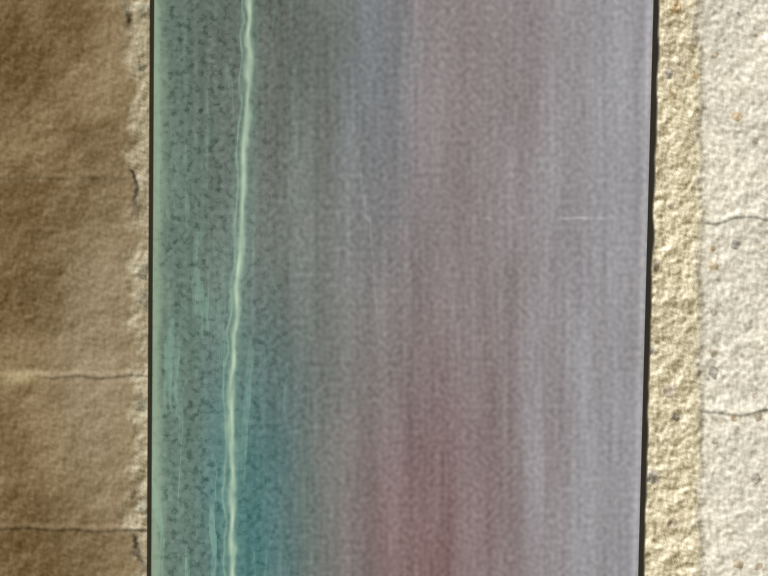
This texture is drawn by a Shadertoy shader. Its source:

```glsl
vec2 hash2(vec2 p) {
    vec3 a = fract(p.xyx * vec3(0.1031, 0.103, 0.0973));
    a += dot(a, a.yzx + 33.33);
    return fract((a.xx + a.yz) * a.zy);
}

float corner(vec2 i, vec2 o, vec2 f) { return dot(hash2(i + o) * 2.0 - 1.0, f - o); }

float noise(vec2 p) {
    vec2 i = floor(p), f = p - i, u = f * f * (3.0 - 2.0 * f);
    return mix(mix(corner(i, vec2(0, 0), f), corner(i, vec2(1, 0), f), u.x),
               mix(corner(i, vec2(0, 1), f), corner(i, vec2(1, 1), f), u.x), u.y);
}

float fbm(vec2 p) {
    float sum = 0.0, amp = 1.0;
    for (int i = 0; i < 5; i++) {
        sum += amp * noise(p);
        p = mat2(1.6, 1.2, -1.2, 1.6) * p + 7.3;
        amp *= 0.55;
    }
    return sum;
}

// Soft line and soft spot, both 1 at the centre
float band(float d, float w) { return exp(-d * d / (w * w)); }
float spot(vec2 p, vec2 c, vec2 r) { vec2 d = (p - c) / r; return exp(-dot(d, d)); }

float relief(vec2 p) { return fbm(p + vec2(-0.12, 0.16)) - fbm(p); }

// Sparse stones on a jittered grid: coverage, shading
vec2 pebbles(vec2 g, float density) {
    vec2 id = floor(g), r = hash2(id + 19.0);
    vec2 d = fract(g) - 0.5 - (r - 0.5) * 0.3;
    float rim = length(d) + 0.25 * noise(g * 3.0), size = 0.14 + 0.18 * r.y;
    float cover = 1.0 - smoothstep(size - 0.08, size + 0.04, rim);
    return step(hash2(id + 53.0).x, density) * vec2(cover, dot(d, vec2(-0.5, 0.9)));
}

vec3 leftWall(vec2 uv, vec2 q) {
    float n = fbm(q * 5.0);
    vec3 col = mix(vec3(0.41, 0.33, 0.21), vec3(0.56, 0.48, 0.35), smoothstep(-0.5, 0.5, n));
    col = mix(col, vec3(0.64, 0.58, 0.48), 0.75 * spot(uv, vec2(0.13, 0.38), vec2(0.06, 0.28)));
    col = mix(col, vec3(0.6, 0.53, 0.41), 0.5 * smoothstep(0.09, 0.18, uv.x + 0.03 * n));
    // Wood grain in the lower boards
    col += 0.035 * noise(q * vec2(5, 55) + n) * (1.0 - smoothstep(0.2, 0.3, uv.y));
    // Broken pale margin
    float margin = 0.171 + 0.03 * fbm(vec2(uv.y * 9.0, 2)) + 0.02 * noise(q * 30.0);
    float chipped = smoothstep(margin - 0.012, margin + 0.012, uv.x);
    col = mix(col, vec3(0.7, 0.66, 0.55), 0.75 * chipped);
    col *= 1.0 - 0.45 * band(uv.x - margin, 0.004) * smoothstep(0.0, 0.4, noise(q * 14.0));
    // Board seams
    for (int i = 0; i < 3; i++) {
        float d = uv.y - vec3(0.345, 0.08, 0.69)[i] - 0.006 * noise(vec2(uv.x * 35.0, float(i) + 0.5));
        float strength = i == 2 ? 0.08 : 0.2;
        col *= 1.0 - strength * band(d, 0.003);
        col += 0.4 * strength * band(d - 0.008, 0.005);
    }
    col = mix(col, vec3(0.74, 0.67, 0.5), 0.7 * spot(uv, vec2(0.025, 0.345), vec2(0.035, 0.01)));
    vec2 stone = pebbles(q * 22.0, 0.3);
    col = mix(col, vec3(0.52, 0.5, 0.42) + 0.5 * stone.y, 0.7 * stone.x * chipped);
    return col + relief(q * 32.0) * mix(0.15, 0.4, chipped) + 0.08 * noise(q * 130.0);
}

vec3 rightWall(vec2 uv, vec2 q) {
    float ledge = uv.x - 0.912 - 0.012 * fbm(vec2(uv.y * 12.0, 4));
    float face = smoothstep(-0.012, 0.012, ledge);
    vec3 col = mix(vec3(0.82, 0.77, 0.64), vec3(0.86, 0.83, 0.75), face);
    col *= (1.0 + 0.1 * fbm(q * 6.0)) * (1.0 - 0.15 * band(ledge, 0.004));
    // Cracks across the flat face
    for (int i = 0; i < 2; i++) {
        float d = uv.y - vec2(0.62, 0.285)[i] - 0.02 * noise(vec2(uv.x * 25.0, float(i) + 0.5));
        col *= 1.0 - 0.25 * face * band(d, 0.003);
        col += 0.1 * face * band(d - 0.01, 0.006);
    }
    vec2 stone = pebbles(q * 27.0, 0.2);
    vec3 tint = mix(vec3(0.76, 0.65, 0.47), vec3(0.6, 0.58, 0.55), hash2(floor(q * 27.0)).x);
    col = mix(col, tint + 0.5 * stone.y, 0.7 * stone.x);
    return col + relief(q * 36.0) * mix(0.55, 0.3, face) + 0.22 * noise(q * 120.0);
}

vec3 copperPanel(vec2 uv, vec2 q) {
    float drip = fbm(q * vec2(24, 1.8)), blotch = fbm(q * vec2(9, 4));
    vec2 p = uv + vec2(0.018 * blotch + 0.015 * drip, 0);
    // Green patina turning to mauve, then blue grey
    vec3 col = mix(vec3(0.43, 0.5, 0.45), vec3(0.48, 0.49, 0.47), smoothstep(0.22, 0.38, p.x));
    col = mix(col, vec3(0.55, 0.51, 0.51), smoothstep(0.4, 0.58, p.x));
    col = mix(col, vec3(0.6, 0.59, 0.6), smoothstep(0.6, 0.8, p.x));
    // Dark, blue, teal and red stains
    col = mix(col, vec3(0.34, 0.37, 0.34), 0.55 * spot(p, vec2(0.33, 1.03), vec2(0.14, 0.3)));
    col = mix(col, vec3(0.48, 0.51, 0.54), 0.5 * spot(p, vec2(0.49, 0.88), vec2(0.045, 0.35)));
    col = mix(col, vec3(0.27, 0.47, 0.47), 0.75 * spot(p, vec2(0.325, 0.06), vec2(0.065, 0.34)));
    col = mix(col, vec3(0.48, 0.36, 0.35), 0.65 * spot(p, vec2(0.55, 0.04), vec2(0.1, 0.3)));
    col += vec3(0.04, 0.05, 0.055) * drip + 0.035 * blotch;
    col += 0.05 * noise(q * vec2(110, 5)) + 0.09 * noise(q * 110.0);
    // Speckled corrosion and mint runs
    float patina = 1.0 - smoothstep(0.26, 0.46, uv.x);
    col -= 0.11 * patina * smoothstep(-0.1, 0.6, fbm(q * 75.0));
    float runs = smoothstep(0.1, 0.55, fbm(q * vec2(60, 5) + blotch));
    col = mix(col, vec3(0.55, 0.7, 0.63), 0.6 * runs * patina * (1.0 - 0.65 * uv.y));
    col = mix(col, vec3(0.62, 0.7, 0.59), 0.7 * band(uv.x - 0.202, 0.011 + 0.01 * blotch));
    // Pale ragged streak with a thin companion
    float d = uv.x - 0.302 - 0.018 * smoothstep(0.3, 1.0, uv.y) - 0.004 * fbm(vec2(uv.y * 9.0, 1));
    d -= 0.005 * smoothstep(0.36, 0.5, uv.y) + 0.005 * noise(q * vec2(60, 25));
    float flake = 0.75 + 0.7 * noise(q * vec2(120, 30));
    col = mix(col, vec3(0.47, 0.62, 0.55), 0.4 * band(d, 0.013));
    col = mix(col, vec3(0.74, 0.82, 0.71), flake * band(d, 0.004 + 0.003 * noise(uv.yy * 30.0)));
    d += 0.009 - 0.006 * noise(vec2(uv.y * 14.0, 9.5));
    col = mix(col, vec3(0.64, 0.75, 0.66), 0.5 * flake * band(d, 0.002));
    // Scuffs
    float dash = smoothstep(-0.1, 0.35, noise(vec2(uv.x * 45.0, 3.5)));
    dash *= 1.0 - smoothstep(0.07, 0.1, abs(uv.x - 0.7));
    col += 0.12 * dash * band(uv.y - 0.621 - 0.004 * noise(uv.xx * 30.0), 0.003);
    float slant = uv.x - 0.478 + 0.1 * (uv.y - 0.6) + 0.01 * drip;
    return col + 0.07 * flake * band(slant, 0.003) * band(uv.y - 0.62, 0.17);
}

void mainImage(out vec4 fragColor, in vec2 fragCoord) {
    vec2 uv = fragCoord / iResolution.xy, q = fragCoord / iResolution.y;
    float left = uv.x - 0.194 - 0.004 * uv.y, right = uv.x - 0.831 - 0.02 * uv.y;
    float wall = right - 0.007 - 0.003 * noise(vec2(uv.y * 25.0, 8.5));
    vec3 col = copperPanel(uv, q) + 0.08 * band(right + 0.005, 0.004);
    col = mix(leftWall(uv, q), col, smoothstep(-0.001, 0.001, left));
    col = mix(col, rightWall(uv, q), smoothstep(-0.002, 0.002, wall));
    // Shadow gaps
    float gap = smoothstep(-0.001, 0.001, right) * (1.0 - smoothstep(-0.002, 0.003, wall));
    gap = max(gap, 1.0 - smoothstep(0.0015, 0.004, abs(left)));
    fragColor = vec4(clamp(mix(col, vec3(0.17, 0.15, 0.11), 0.92 * gap), 0.0, 1.0), 1);
}
```
